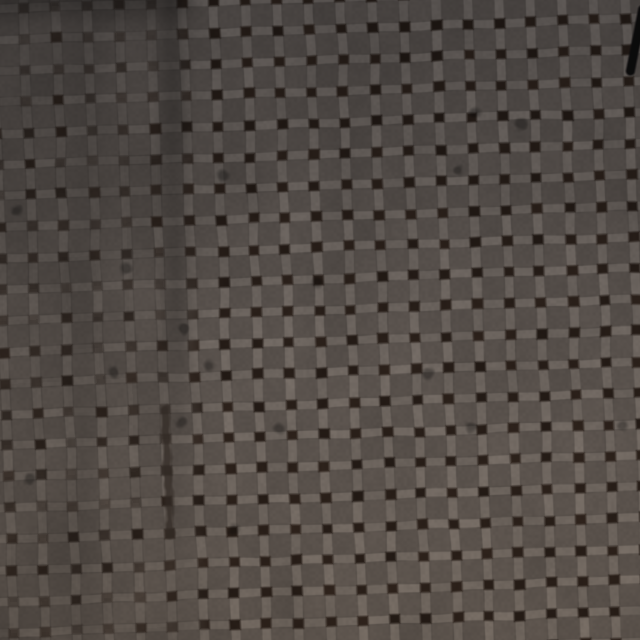
Give the GLSL for this texture, as a WebGL 2 fragment shader.

```glsl
#version 300 es
precision highp float;
// Worn basket-weave floor: square tiles framed by pale strips, with small dark
// squares at the crossings. A slightly turned lattice gives the repeats; noise
// adds uneven laying, a faded left side, grime, scuffs and soft lighting.
uniform vec2 u_resolution;
out vec4 fragColor;

float hash(vec2 p) {
  vec3 q = fract(vec3(p.xyx) * 0.1031);
  q += dot(q, q.yzx + 33.33);
  return fract((q.x + q.y) * q.z);
}

float noise(vec2 p) {
  vec2 i = floor(p), f = fract(p);
  f = f * f * (3.0 - 2.0 * f);
  return mix(mix(hash(i), hash(i + vec2(1, 0)), f.x),
             mix(hash(i + vec2(0, 1)), hash(i + vec2(1, 1)), f.x), f.y);
}

float fbm(vec2 p) {
  float sum = 0.0, amp = 0.5;
  for (int i = 0; i < 4; i++) {
    sum += amp * noise(p);
    p = p * 2.03 + 17.0;
    amp *= 0.5;
  }
  return sum;
}

float boxDistance(vec2 p, vec2 halfSize) {
  vec2 d = abs(p) - halfSize;
  return length(max(d, 0.0)) + min(max(d.x, d.y), 0.0);
}

float segmentDistance(vec2 p, vec2 a, vec2 b) {
  vec2 ab = b - a;
  return length(p - a - ab * clamp(dot(p - a, ab) / dot(ab, ab), 0.0, 1.0));
}

// 1 inside a shape, 0 outside
float fill(float d, float soft) {
  return 1.0 - smoothstep(-soft, soft, d);
}

void main() {
  vec2 uv = gl_FragCoord.xy / u_resolution;
  float pixel = 1.0 / min(u_resolution.x, u_resolution.y);
  float soft = 0.025 + 14.0 * pixel;

  // Turned lattice, crossings at whole numbers, slightly wavy
  vec2 o = uv - vec2(0.3477, 0.608);
  vec2 grid = vec2(20.19 * o.x + 0.71 * o.y, 20.51 * o.y - 0.70 * o.x);
  grid += 0.07 * (vec2(noise(grid * 0.8), noise(grid * 0.8 + 40.0)) - 0.5);
  vec2 id = floor(grid + 0.5);
  vec2 q = grid - id;
  vec2 tileId = floor(grid);
  float faded = 1.0 - smoothstep(0.27, 0.34, uv.x + 0.03 * (noise(uv * 9.0) - 0.5));

  // Tiles and strips, each piece a little different in tone
  vec2 edge = abs(q) - vec2(0.155, 0.145);
  float column = fill(edge.x, soft), row = fill(edge.y, soft);
  vec3 tile = vec3(0.340, 0.311, 0.291) * (0.96 + 0.08 * hash(tileId + 70.0));
  vec2 stripId = row > column ? vec2(tileId.x, id.y + 200.0) : vec2(id.x + 300.0, tileId.y);
  vec3 strip = vec3(0.420, 0.388, 0.364) * (0.95 + 0.10 * hash(stripId + 90.0));
  float stripMask = max(column, row) * mix(1.0, 0.35 + 0.5 * hash(stripId), faded);
  vec3 color = mix(tile, strip, stripMask);

  // Thin dirty joints along the strip edges
  float joint = max(fill(abs(edge.x) - 0.012, soft), fill(abs(edge.y) - 0.012, soft));
  color *= 1.0 - joint * (0.07 + 0.13 * noise(grid * 2.3 + 8.0));

  // Dark squares at the crossings, with uneven size, place and wear
  vec2 shift = 0.05 * (vec2(hash(id + 11.0), hash(id + 23.0)) - 0.5);
  float size = 0.135 + 0.02 * hash(id + 5.0);
  float square = fill(boxDistance(q - shift, vec2(size + 0.01, size)) - 0.01, soft * 1.3);
  float wear = mix(0.98, 0.35 + 0.6 * hash(id + 51.0), faded);
  vec3 squareColor = vec3(0.145, 0.108, 0.086) * (0.85 + 0.3 * hash(id + 31.0));
  color = mix(color, squareColor, square * wear);

  // Cloudy dirt, vertical grime bands and fine grain
  float dirt = fbm(uv * vec2(11.0, 7.0));
  color *= 0.92 + 0.16 * dirt;
  float sway = 0.012 * (noise(vec2(uv.y * 5.0, 3.0)) - 0.5);
  float band = exp(-pow((uv.x - 0.272 + sway) / 0.024, 2.0)) * smoothstep(0.1, 0.65, uv.y);
  band += 0.4 * exp(-pow((uv.x - 0.13 - sway) / 0.03, 2.0));
  color *= 1.0 - band * (0.10 + 0.14 * dirt);
  color *= 0.97 + 0.06 * noise(uv * 210.0);

  // Scattered small stains
  vec2 spotCell = floor(uv * 13.0);
  vec2 spot = fract(uv * 13.0) - 0.25 - 0.5 * vec2(hash(spotCell), hash(spotCell + 9.0));
  float stain = smoothstep(0.16, 0.04, length(spot) + 0.1 * (noise(uv * 90.0) - 0.5));
  color *= 1.0 - 0.3 * stain * step(0.9, hash(spotCell + 61.0));

  // Long ragged scuff on the faded side
  float scuff = segmentDistance(uv, vec2(0.266, 0.166), vec2(0.258, 0.36)) - 0.006;
  scuff += 0.005 * (noise(uv * 95.0) - 0.5);
  color = mix(color, vec3(0.19, 0.16, 0.14), 0.75 * fill(scuff, 0.002 + pixel));

  // Dim, cool top and left; warmer lower right
  float light = mix(1.02, 0.83, smoothstep(0.35, 1.0, uv.y));
  light *= mix(0.90, 1.0, smoothstep(0.0, 0.42, uv.x));
  light *= 1.0 - 0.22 * smoothstep(0.95, 1.0, uv.y) * faded;
  color *= light * mix(vec3(1.01, 1.0, 0.98), vec3(0.98, 1.0, 1.03), uv.y);

  // Black rod resting at the upper right edge
  float rod = segmentDistance(uv, vec2(0.985, 0.889), vec2(1.004, 0.985)) - 0.007;
  color = mix(color, vec3(0.045, 0.042, 0.045), fill(rod, 0.001 + pixel));

  fragColor = vec4(color, 1.0);
}
```
